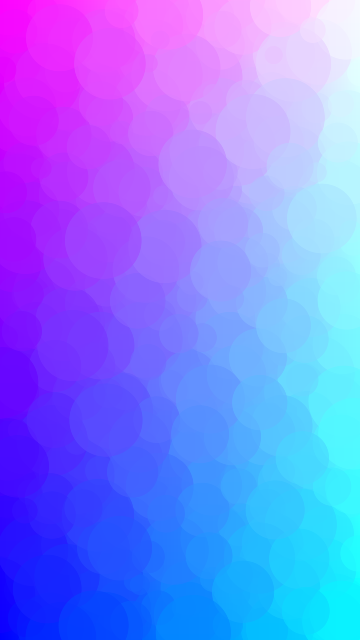
A WebGL 1 fragment shader for this background:

```glsl
precision highp float;
// Translucent discs scattered over a blue, cyan, magenta and white gradient.

uniform vec2 u_resolution;

#define DISC_COUNT 340
#define MIN_RADIUS 0.025   // in canvas widths
#define MAX_RADIUS 0.110
#define OPACITY 0.62
#define JITTER 0.06        // in canvas fractions
#define SEED 3.7

float hash(float n) {
    return fract(sin(n * 12.9898 + SEED) * 43758.55);
}

// Red rises with height, green rises to the right, blue stays full.
vec3 gradientColor(vec2 uv) {
    return vec3(clamp(uv.yx, 0.0, 1.0), 1.0);
}

// Evenly spread sequence, loosened by a random offset.
vec2 discCenter(float i) {
    vec2 spread = fract(SEED + i * vec2(0.754878, 0.569840));
    vec2 offset = vec2(hash(i + 0.31), hash(i + 0.67)) - 0.5;
    return spread + JITTER * offset;
}

void main() {
    vec2 uv = gl_FragCoord.xy / u_resolution;
    vec2 canvas = vec2(1.0, u_resolution.y / u_resolution.x);
    float pixel = 1.0 / u_resolution.x;

    // Smooth base
    vec3 color = gradientColor(uv);

    // Each disc takes the gradient colour at its own centre
    for (int k = 0; k < DISC_COUNT; k++) {
        float i = float(k);
        vec2 center = discCenter(i);
        float radius = mix(MIN_RADIUS, MAX_RADIUS, hash(i + 0.13));
        float edge = length((uv - center) * canvas) - radius;
        float cover = 1.0 - smoothstep(-0.5 * pixel, 0.5 * pixel, edge);
        color = mix(color, gradientColor(center), OPACITY * cover);
    }

    gl_FragColor = vec4(color, 1.0);
}
```
